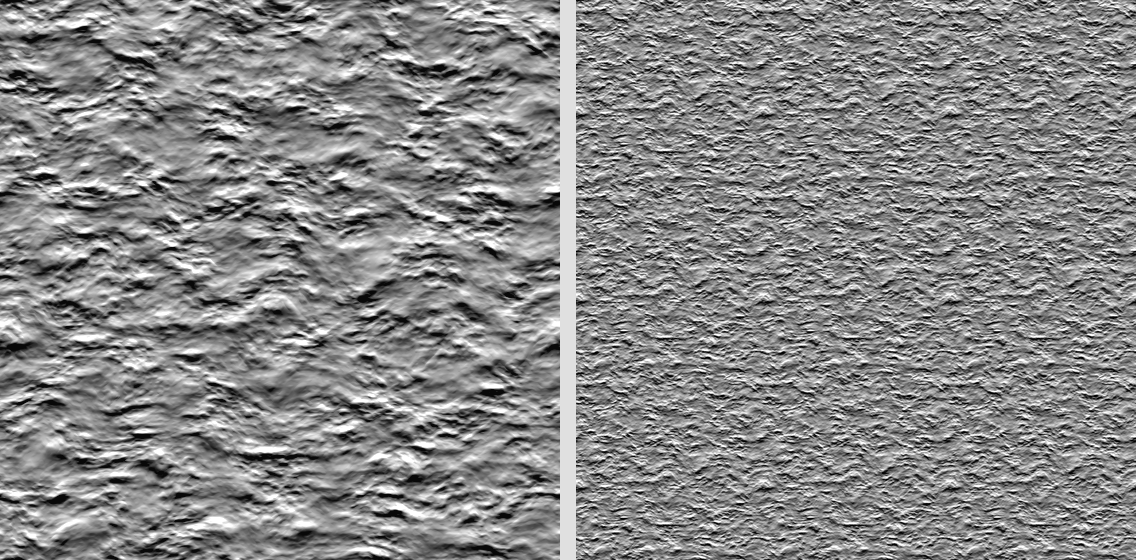
Left, the tile; right, the same tile 3 across and 3 down.
Write a three.js fragment shader that draws this texture.

```glsl
// Rough grey rock relief lit from above: a creased, layered height field,
// stretched sideways, is shaded by its vertical slope. Every lattice wraps
// at a whole number of cells, so the square tiles without a seam.

#define BASE_CELLS vec2(6.0, 9.0)     // coarsest layer, cells across and up
#define WARP_CELLS vec2(7.0, 8.0)     // bending of the ledges
#define PATCH_CELLS vec2(11.0, 14.0)  // rough and smooth patches
#define LAYERS 5
#define WARP_AMOUNT 0.022
#define CREASE_SOFTNESS 0.003
#define SMOOTH_GRAIN 0.5              // fine relief inside smooth patches
#define ROUGH_GRAIN 1.35              // fine relief inside rough patches
#define SLOPE_STEP 0.0009
#define MID_GREY 0.54
#define CONTRAST 0.285
#define SHADE_BIAS 0.08               // extra depth of the shaded faces

varying vec2 vUv;

const float TAU = 6.28319;

float hash(vec2 cell, float seed) {
  vec3 q = fract(vec3(cell.xyx + seed * 17.3) * vec3(0.1031, 0.1030, 0.0973));
  q += dot(q, q.yzx + 33.33);
  return fract((q.x + q.y) * q.z);
}

// Dot product of a lattice corner's random direction with the offset to it.
float corner(vec2 cell, vec2 offset, vec2 period, float seed) {
  float angle = TAU * hash(mod(cell, period), seed);
  return dot(vec2(cos(angle), sin(angle)), offset);
}

// Gradient noise that repeats after a whole number of cells.
float wrapNoise(vec2 p, vec2 period, float seed) {
  vec2 cell = floor(p);
  vec2 f = p - cell;
  vec2 fade = f * f * f * (f * (f * 6.0 - 15.0) + 10.0);
  vec2 right = vec2(1.0, 0.0);
  vec2 up = vec2(0.0, 1.0);
  float low = mix(corner(cell, f, period, seed),
                  corner(cell + right, f - right, period, seed), fade.x);
  float high = mix(corner(cell + up, f - up, period, seed),
                   corner(cell + 1.0, f - 1.0, period, seed), fade.x);
  return mix(low, high, fade.y);
}

// Steep above zero and gentle below it, with a rounded bend between.
float crease(float n) {
  return 0.75 * n + 0.4 * sqrt(n * n + CREASE_SOFTNESS);
}

// Share of the slope carried by each layer, strongest at middle sizes.
float layerWeight(float layer) {
  float d = (layer - 2.35) / 2.0;
  return exp(-d * d);
}

float height(vec2 p) {
  // Bend the ledges
  float bend = wrapNoise(p * WARP_CELLS, WARP_CELLS, 11.0);
  p += WARP_AMOUNT * bend * vec2(0.5, 1.0);

  // Patches of rough and smooth ground
  float rough = smoothstep(-0.3, 0.3, wrapNoise(p * PATCH_CELLS, PATCH_CELLS, 12.0));
  float grain = mix(SMOOTH_GRAIN, ROUGH_GRAIN, rough);

  // Layered creases, each twice as fine as the last
  float sum = 0.0;
  vec2 cells = BASE_CELLS;
  for (int i = 0; i < LAYERS; i++) {
    float layer = float(i);
    float n = wrapNoise(p * cells + layer * vec2(0.37, 0.71), cells, layer);
    float amount = layerWeight(layer) * mix(1.0, grain, smoothstep(0.5, 2.5, layer));
    sum += amount * crease(n) / cells.y;
    cells *= 2.0;
  }
  return sum;
}

void main() {
  // Faces that look up are bright, faces that look down are dark
  vec2 stepUp = vec2(0.0, SLOPE_STEP);
  float slope = (height(vUv - stepUp) - height(vUv + stepUp)) / (2.0 * SLOPE_STEP);
  float grey = MID_GREY + CONTRAST * (slope - SHADE_BIAS * abs(slope));
  gl_FragColor = vec4(vec3(clamp(grey, 0.03, 1.0)), 1.0);
}
```
